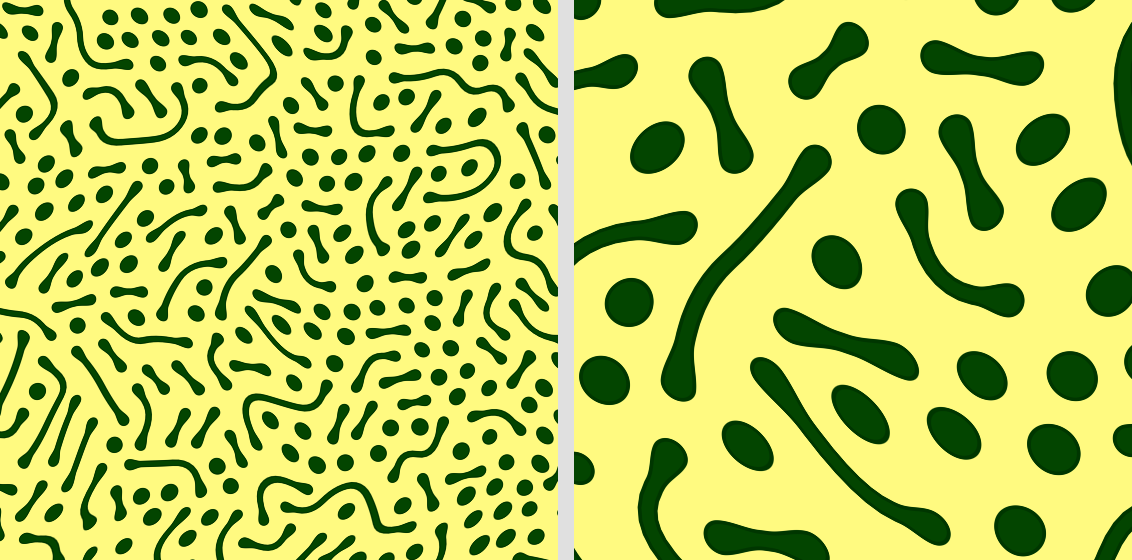
Left, the full canvas; right, a detail of the centre.
This pattern is drawn by a Shadertoy shader. Its source:

```glsl
const vec3 CREAM = vec3(1.0, 0.98, 0.5);
const vec3 GREEN = vec3(0.01, 0.27, 0.0);
const vec3 RIM_GREEN = vec3(0.0, 0.21, 0.0);

const float CELLS = 19.2;        // lattice steps over the canvas height
const float DOT_RADIUS = 0.285;
const float KNOB_RADIUS = 0.195;
const float LINE_RADIUS = 0.112;

// The six neighbours on a triangular lattice, counter-clockwise
const vec2 STEPS[6] = vec2[6](vec2(1, 0), vec2(0, 1), vec2(-1, 1),
                              vec2(-1, 0), vec2(0, -1), vec2(1, -1));

float hash(vec2 p) {
    return fract(sin(dot(p, vec2(127.1, 311.7))) * 43758.5453);
}

float noise(vec2 p) {
    vec2 i = floor(p), f = fract(p);
    f = f * f * (3.0 - 2.0 * f);
    return mix(mix(hash(i), hash(i + vec2(1, 0)), f.x),
               mix(hash(i + vec2(0, 1)), hash(i + vec2(1, 1)), f.x), f.y);
}

vec2 nodePosition(vec2 node) {
    vec2 jitter = vec2(hash(node + 17.3), hash(node + 41.9)) - 0.5;
    return vec2(node.x + 0.5 * node.y, 0.866 * node.y) + 0.27 * jitter;
}

float edgeScore(vec2 a, vec2 b) {
    return hash(a + b + 5.7);
}

// Strongest edge of a node, and the strongest one at least 120 degrees away
ivec2 ports(vec2 node) {
    float score[6];
    int first = 0;
    for (int k = 0; k < 6; k++) {
        score[k] = edgeScore(node, node + STEPS[k]);
        if (score[k] > score[first]) first = k;
    }
    int second = (first + 3) % 6;
    for (int turn = 2; turn <= 4; turn += 2) {
        int k = (first + turn) % 6;
        if (score[k] > score[second]) second = k;
    }
    return ivec2(first, second);
}

// An edge is drawn when both ends choose it; patches of noise favour dots
bool linked(vec2 node, int k) {
    vec2 other = node + STEPS[k];
    ivec2 back = ports(other);
    int opposite = (k + 3) % 6;
    float threshold = mix(0.4, 0.95, noise((node + other) * 0.17 + 3.0));
    return (back.x == opposite || back.y == opposite)
        && edgeScore(node, other) > threshold;
}

// x: distance to the segment, y: position along it
vec2 segment(vec2 p, vec2 a, vec2 b) {
    vec2 ab = b - a;
    float t = clamp(dot(p - a, ab) / dot(ab, ab), 0.0, 1.0);
    return vec2(length(p - a - ab * t), t);
}

float knobbedEnd(vec2 p, vec2 tip, vec2 middle) {
    vec2 s = segment(p, tip, middle);
    return s.x - mix(KNOB_RADIUS, LINE_RADIUS, smoothstep(0.0, 0.9, s.y));
}

float bend(vec2 p, vec2 a, vec2 control, vec2 b) {
    float d = 9.0;
    vec2 previous = a;
    for (int i = 1; i <= 6; i++) {
        float t = float(i) / 6.0;
        vec2 next = mix(mix(a, control, t), mix(control, b, t), t);
        d = min(d, segment(p, previous, next).x);
        previous = next;
    }
    return d - LINE_RADIUS;
}

float nodeShape(vec2 p, vec2 node, vec2 centre) {
    ivec2 port = ports(node);
    bool linkA = linked(node, port.x), linkB = linked(node, port.y);
    vec2 a = 0.5 * (centre + nodePosition(node + STEPS[port.x]));
    vec2 b = 0.5 * (centre + nodePosition(node + STEPS[port.y]));
    if (linkA && linkB) return bend(p, a, centre, b);
    if (linkA) return knobbedEnd(p, centre, a);
    if (linkB) return knobbedEnd(p, centre, b);
    return length(p - centre) - DOT_RADIUS * mix(0.93, 1.07, hash(node + 8.1));
}

float wormField(vec2 p) {
    float row = p.y / 0.866;
    vec2 base = floor(vec2(p.x - 0.5 * row, row) + 0.5);
    float d = 1.0;
    for (int j = -2; j <= 2; j++)
    for (int i = -2; i <= 2; i++) {
        vec2 node = base + vec2(i, j);
        vec2 centre = nodePosition(node);
        if (distance(p, centre) < 0.95) d = min(d, nodeShape(p, node, centre));
    }
    return d;
}

// Gentle swirl that hides the lattice directions
vec2 swirl(vec2 p) {
    return p + 0.42 * sin(p.yx * 0.55 + vec2(0.4, 2.1)) * vec2(1, -1)
             + 0.12 * sin(p.yx * 1.3 + vec2(3.0, 1.2));
}

void mainImage(out vec4 fragColor, in vec2 fragCoord) {
    float pixel = CELLS / iResolution.y;
    float d = wormField(swirl(fragCoord * pixel + 4.0));
    vec3 ink = mix(GREEN, RIM_GREEN, smoothstep(-0.05, -0.035, d));
    float cover = smoothstep(0.6 * pixel, -0.6 * pixel, d);
    fragColor = vec4(mix(CREAM, ink, cover), 1.0);
}
```
